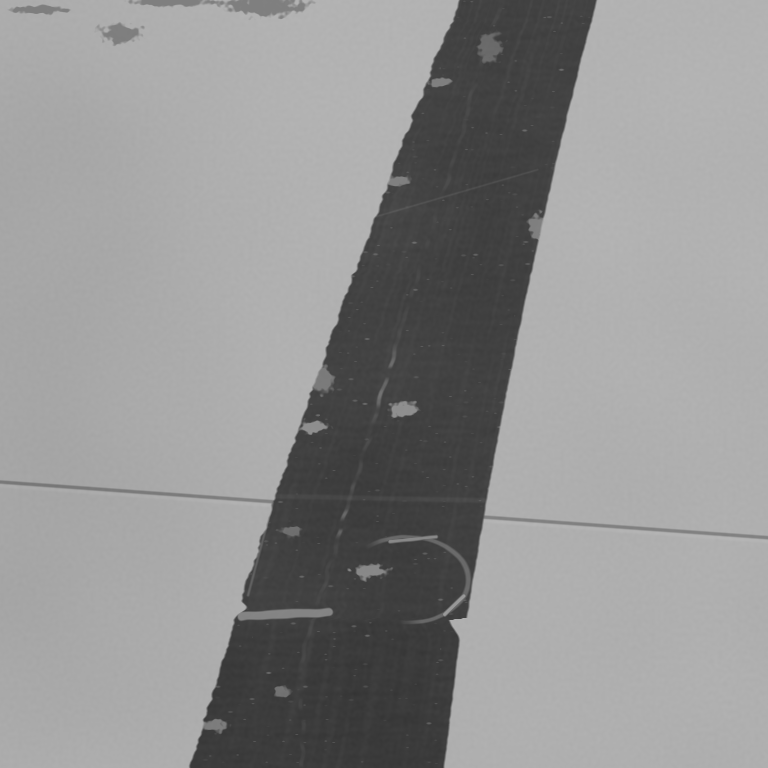
Give the GLSL for this texture, as a three.js fragment shader.

```glsl
// A worn strip of dark tape crossing a pale grey floor with a thin seam.
// Curved edges bound the strip; gradient noise frays it and breaks up the
// creases, scuffs and smudges, while hashed cells scatter small specks.
varying vec2 vUv;

vec2 hash2(vec2 p) {
  p = vec2(dot(p, vec2(127.1, 311.7)), dot(p, vec2(269.5, 183.3)));
  return fract(sin(p) * 43758.55);
}

float gradientNoise(vec2 p) {
  vec2 i = floor(p), f = fract(p), u = f * f * (3.0 - 2.0 * f);
  vec2 a = hash2(i) * 2.0 - 1.0;
  vec2 b = hash2(i + vec2(1, 0)) * 2.0 - 1.0;
  vec2 c = hash2(i + vec2(0, 1)) * 2.0 - 1.0;
  vec2 d = hash2(i + vec2(1, 1)) * 2.0 - 1.0;
  return mix(mix(dot(a, f), dot(b, f - vec2(1, 0)), u.x),
             mix(dot(c, f - vec2(0, 1)), dot(d, f - vec2(1, 1)), u.x), u.y);
}

float segmentDistance(vec2 p, vec2 a, vec2 b) {
  vec2 d = b - a;
  return length(p - a - d * clamp(dot(p - a, d) / dot(d, d), 0.0, 1.0));
}

float stroke(vec2 p, vec2 a, vec2 b, float halfWidth) {
  return 1.0 - smoothstep(halfWidth - 0.0015, halfWidth + 0.0015, segmentDistance(p, a, b));
}

// Ragged elliptical blot
float blot(vec2 p, vec2 center, vec2 radius) {
  float ragged = 0.8 * gradientNoise(p * vec2(75, 130)) + 0.5 * gradientNoise(p * 190.0);
  return 1.0 - smoothstep(0.7, 1.15, length((p - center) / radius) + ragged);
}

// Small light flecks, one candidate per cell, wider than tall
float specks(vec2 p, float cells, float density) {
  vec2 q = p * cells, id = floor(q);
  vec2 offset = 0.3 + 0.4 * hash2(id);
  vec2 chance = hash2(id + 37.0);
  float d = length((fract(q) - offset) * vec2(1.0, 2.2));
  return step(chance.x, density) * chance.y * (1.0 - smoothstep(0.06, 0.3, d));
}

void main() {
  vec2 p = vUv;
  float fine = gradientNoise(p * 170.0);
  float broad = gradientNoise(p * 7.0);

  // Floor: soft shading and grain
  float ground = 0.685 + 0.012 * broad + 0.014 * fine;
  ground -= 0.035 * smoothstep(0.45, 0.0, p.x) * smoothstep(0.35, 0.0, abs(p.y - 0.5) - 0.25);
  ground += 0.015 * smoothstep(0.3, 0.9, p.y) * smoothstep(0.1, 0.4, p.x);
  float seam = p.y - (0.3724 - 0.0725 * p.x);
  ground -= 0.18 * (1.0 - smoothstep(0.0008, 0.0036, abs(seam)));
  ground += 0.02 * (1.0 - smoothstep(0.0, 0.004, abs(seam + 0.005)));

  // Dark smudges in the upper left
  float smudge = blot(p, vec2(0.157, 0.956), vec2(0.027, 0.013));
  smudge = max(smudge, blot(p, vec2(0.345, 0.993), vec2(0.05, 0.014)));
  smudge = max(smudge, blot(p, vec2(0.052, 0.987), vec2(0.034, 0.006)));
  smudge = max(smudge, blot(p, vec2(0.225, 0.998), vec2(0.05, 0.007)));
  ground = mix(ground, 0.45, 0.8 * smudge);

  // Tape outline: two pieces meeting at a joint
  float fray = 0.005 * gradientNoise(vec2(p.y * 55.0, 3.4)) + 0.004 * gradientNoise(vec2(p.y * 150.0, 8.6));
  float left = 0.247 + 0.296 * p.y + 0.056 * p.y * p.y + fray;
  left += 0.009 * exp(-pow((p.y - 0.208) / 0.009, 2.0));
  float upperRight = 0.5804 + 0.1285 * p.y + 0.0682 * p.y * p.y;
  float lowerRight = 0.578 + 0.12 * p.y - 0.016 * smoothstep(0.165, 0.195, p.y);
  float right = mix(lowerRight, upperRight, smoothstep(0.192, 0.196, p.y)) + 0.25 * fray;
  float tape = smoothstep(-0.002, 0.002, p.x - left) * smoothstep(-0.002, 0.002, right - p.x);

  // Tape surface: mottling, cross weave and long faint wear
  float across = (p.x - left) / (right - left);
  float ink = 0.245 + 0.025 * broad + 0.018 * fine;
  ink += 0.018 * gradientNoise(p * vec2(18, 130)) + 0.015 * smoothstep(0.2, 0.8, p.y);
  ink += 0.04 * max(0.0, gradientNoise(vec2(across * 35.0, p.y * 5.0)));
  ink -= 0.015 * smoothstep(0.21, 0.17, p.y);
  ink += 0.035 * (1.0 - smoothstep(0.001, 0.005, abs(p.y - 0.353 + 0.02 * (p.x - 0.4))));
  ink += 0.06 * stroke(p, vec2(0.49, 0.718), vec2(0.70, 0.779), 0.001);

  // Long broken crease down the strip
  float bend = max(0.35 + 0.303 * p.y, 0.394 - 0.02 * p.y);
  float crease = abs(p.x - bend - 0.007 * gradientNoise(vec2(p.y * 45.0, 1.7)));
  float strength = 0.09 + 0.42 * smoothstep(0.045, 0.02, abs(p.y - 0.335));
  strength += 0.4 * smoothstep(0.055, 0.02, abs(p.y - 0.50));
  strength *= smoothstep(-0.3, 0.25, gradientNoise(vec2(p.y * 65.0, 5.2)));
  float wear = strength * (1.0 - smoothstep(0.0008, 0.0042, crease));

  // Raised joint and the curled rim above it
  float ripple = 0.004 * gradientNoise(p * 40.0);
  wear = max(wear, 0.65 * stroke(p + vec2(0, ripple), vec2(0.315, 0.198), vec2(0.428, 0.203), 0.0055));
  vec2 rim = (p - vec2(0.53, 0.245)) / vec2(0.08, 0.056);
  float arc = abs(length(rim) - 1.0 + 8.0 * ripple) * 0.06;
  wear = max(wear, 0.4 * (1.0 - smoothstep(0.001, 0.004, arc)) * smoothstep(-0.5, 0.0, rim.x + 0.3 * rim.y));
  wear = max(wear, 0.7 * stroke(p, vec2(0.508, 0.295), vec2(0.568, 0.301), 0.002 + 0.3 * abs(ripple)));
  wear = max(wear, 0.85 * stroke(p, vec2(0.579, 0.200), vec2(0.604, 0.224), 0.0025));
  wear = max(wear, 0.3 * stroke(p, vec2(0.355, 0.345), vec2(0.323, 0.225), 0.0015));

  // Scuffs: torn chips near the rim and worn spots inside
  wear = max(wear, 0.75 * blot(p, vec2(0.525, 0.467), vec2(0.018, 0.011)));
  wear = max(wear, 0.75 * blot(p, vec2(0.407, 0.444), vec2(0.021, 0.008)));
  wear = max(wear, 0.7 * blot(p, vec2(0.482, 0.256), vec2(0.024, 0.009)));
  wear = max(wear, 0.6 * blot(p, vec2(0.518, 0.765), vec2(0.02, 0.006)));
  wear = max(wear, 0.6 * blot(p, vec2(0.573, 0.893), vec2(0.016, 0.006)));
  wear = max(wear, 0.6 * blot(p, vec2(0.700, 0.703), vec2(0.011, 0.018)));
  wear = max(wear, 0.4 * blot(p, vec2(0.638, 0.938), vec2(0.016, 0.02)));
  wear = max(wear, 0.55 * blot(p, vec2(0.420, 0.505), vec2(0.014, 0.018)));
  wear = max(wear, 0.45 * blot(p, vec2(0.380, 0.307), vec2(0.016, 0.007)));
  wear = max(wear, 0.5 * blot(p, vec2(0.367, 0.099), vec2(0.009, 0.008)));
  wear = max(wear, 0.6 * blot(p, vec2(0.280, 0.056), vec2(0.018, 0.008)));

  // Scattered flecks, denser along both rims
  float rimward = smoothstep(0.36, 0.5, abs(across - 0.5));
  wear = max(wear, 0.4 * specks(p, 62.0, 0.07 + 0.25 * rimward));
  wear = max(wear, 0.25 * specks(p + 0.37, 105.0, 0.10));

  ink = mix(ink, 0.66, wear);
  gl_FragColor = vec4(vec3(mix(ground, ink, tape)), 1.0);
}
```
